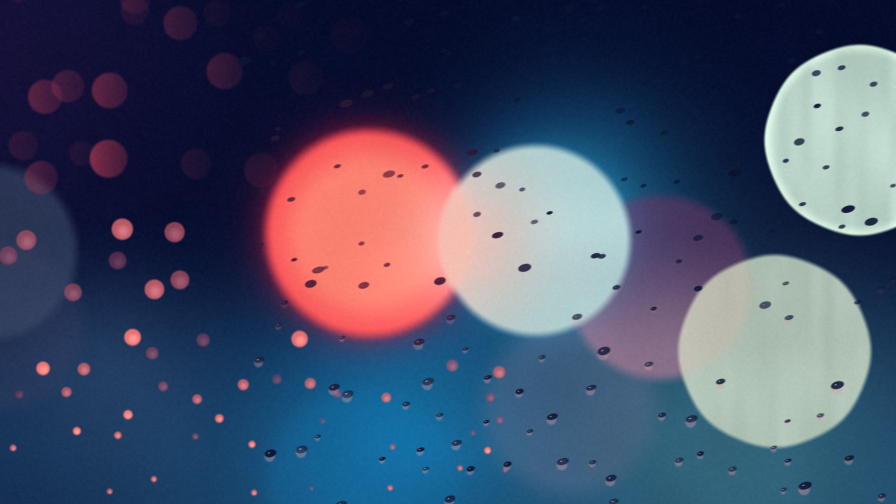
Give the GLSL for this background, as a WebGL 1 fragment shader.

```glsl
precision highp float;
uniform vec2 u_resolution;

vec2 hash2(vec2 p) {
  vec3 q = fract(p.xyx * vec3(0.1031, 0.1030, 0.0973));
  q += dot(q, q.yzx + 33.33);
  return fract((q.xx + q.yz) * q.zy);
}

float noise(vec2 p) {
  vec2 i = floor(p), f = fract(p);
  f = f * f * (3.0 - 2.0 * f);
  float low = mix(hash2(i).x, hash2(i + vec2(1, 0)).x, f.x);
  float high = mix(hash2(i + vec2(0, 1)).x, hash2(i + 1.0).x, f.x);
  return mix(low, high, f.y);
}

float glow(vec2 p, vec2 center, float size) {
  vec2 d = (p - center) / size;
  return exp(-dot(d, d));
}

float disc(vec2 d, float radius, float soft) {
  return 1.0 - smoothstep(radius - soft, radius + soft, length(d));
}

// Lens disc with a faintly eight-sided outline
float aperture(vec2 d, float radius, float soft) {
  return disc(d, radius * (1.0 + 0.006 * cos(8.0 * atan(d.y, d.x))), soft);
}

// Jittered grid: offset from the cell's point in xy, two random values in zw
vec4 scatter(vec2 p, float size, float margin, float seed) {
  vec2 id = floor(p / size + seed * 0.37);
  vec2 jitter = mix(vec2(margin), vec2(1.0 - margin), hash2(id + seed * 31.0));
  return vec4(p - (id + jitter - seed * 0.37) * size, hash2(id + seed * 57.0 + 9.0));
}

vec3 backdrop(vec2 p) {
  vec3 color = mix(vec3(0.02, 0.045, 0.17), vec3(0.10, 0.25, 0.40), 1.0 - smoothstep(0.05, 0.58, p.y));
  color += vec3(0.06, 0.02, 0.05) * glow(p, vec2(0.0, 0.9), 0.35);
  color = mix(color, vec3(0.07, 0.44, 0.65), 0.9 * glow(p, vec2(0.80, 0.14), 0.27));
  color = mix(color, vec3(0.10, 0.44, 0.60), 0.8 * glow(p, vec2(1.15, 0.58), 0.22));
  color = mix(color, vec3(0.22, 0.43, 0.50), 0.8 * glow(p, vec2(1.45, 0.10), 0.36));
  color = mix(color, vec3(0.22, 0.34, 0.48), 0.5 * glow(p, vec2(0.20, 0.24), 0.19));
  return mix(color, vec3(0.06, 0.13, 0.26), 0.5 * glow(p, vec2(0.0, 0.0), 0.3));
}

vec3 largeLights(vec3 color, vec2 p) {
  // Faint background discs
  color = mix(color, vec3(0.06, 0.46, 0.68), 0.25 * disc(p - vec2(0.72, 0.04), 0.19, 0.03));
  color = mix(color, vec3(0.40, 0.44, 0.56), 0.4 * disc(p - vec2(1.13, 0.19), 0.17, 0.035));
  color = mix(color, vec3(0.28, 0.35, 0.46), 0.5 * disc(p - vec2(-0.02, 0.50), 0.172, 0.015));
  color = mix(color, vec3(0.24, 0.25, 0.38), 0.3 * disc(p - vec2(0.0, 0.35), 0.165, 0.02));
  vec3 mauve = mix(vec3(0.66, 0.46, 0.56), vec3(0.34, 0.20, 0.36), smoothstep(0.28, 0.56, p.y));
  color = mix(color, mauve, 0.72 * disc(p - vec2(1.31, 0.43), 0.182, 0.016));

  // Red disc with a hot rim and halo
  vec2 d = p - vec2(0.732, 0.537);
  float r = length(d);
  float red = disc(d, 0.203, 0.016);
  color = mix(color, vec3(0.80, 0.12, 0.25), 0.85 * exp(-max(r - 0.190, 0.0) / 0.026));
  vec3 coral = mix(vec3(1.0, 0.51, 0.44), vec3(0.98, 0.35, 0.36), smoothstep(0.12, 0.2, r));
  coral = mix(coral, vec3(1.0, 0.63, 0.57), 0.9 * glow(p, vec2(0.91, 0.52), 0.12));
  color = mix(color, coral, red);

  // Cool white disc, warm where it meets the red one
  d = p - vec2(1.062, 0.523);
  float white = disc(d, 0.188, 0.011);
  vec3 cool = mix(vec3(0.71, 0.84, 0.84), vec3(0.98, 0.80, 0.75), glow(p, vec2(0.90, 0.52), 0.16));
  color += vec3(0.03, 0.09, 0.11) * exp(-max(length(d) - 0.188, 0.0) / 0.04);
  color = mix(color, cool, 0.95 * white);
  color = mix(color, vec3(0.98, 0.74, 0.69), 0.7 * red * white);

  // Pale discs on the right, with streaked glass
  float streak = noise(p * vec2(45.0, 7.0)) - 0.5;
  vec3 pale = vec3(0.71, 0.78, 0.72) + 0.05 * streak;
  pale = mix(pale, vec3(0.78, 0.74, 0.69), disc(p - vec2(1.31, 0.43), 0.182, 0.016) * 0.6);
  color = mix(color, pale, 0.95 * aperture(p - vec2(1.537, 0.303), 0.190, 0.006));
  d = p - vec2(1.706, 0.722);
  pale = mix(vec3(0.72, 0.82, 0.78), vec3(0.86, 0.96, 0.89), smoothstep(0.165, 0.19, length(d)));
  return mix(color, pale + 0.08 * streak, aperture(d, 0.188, 0.004));
}

vec3 redBokeh(vec3 color, vec2 p, float pixel) {
  for (int i = 0; i < 2; i++) {
    float seed = float(i) + 1.0;
    // Broad, dim spots above, each brighter on one side
    vec4 s = scatter(p, 0.14, 0.27, seed);
    vec2 c = p - s.xy;
    float shown = step(s.z, 0.42) * step(0.62, c.y) * (1.0 - smoothstep(0.1, 0.8, c.x));
    float spot = disc(s.xy, mix(0.025, 0.038, s.w), 0.004) * (0.8 - 9.0 * s.x);
    color = mix(color, vec3(0.68, 0.22, 0.32), shown * spot * mix(0.12, 0.75, s.w * s.w));

    // Smaller, brighter beads shrinking downward
    s = scatter(p, 0.095, 0.25, seed + 4.0);
    c = p - s.xy;
    shown = step(s.z, 0.36) * step(c.y, 0.56) * step(c.x, 0.52 + 0.5 * step(c.y, 0.33));
    float radius = mix(0.006, 0.023, smoothstep(0.05, 0.52, c.y)) * mix(0.75, 1.0, s.w);
    spot = disc(s.xy, radius, pixel + 0.001);
    vec3 tint = mix(vec3(0.62, 0.24, 0.36), vec3(0.98, 0.48, 0.46), s.w);
    tint += 0.15 * disc(s.xy - radius * vec2(0.1, -0.2), radius * 0.5, radius * 0.4);
    color = mix(color, tint, shown * spot * mix(0.4, 1.0, s.w));
  }
  return color;
}

vec3 waterDrops(vec3 color, vec2 p, float pixel) {
  for (int i = 0; i < 3; i++) {
    vec4 s = scatter(p, 0.10, 0.19, float(i) + 11.0);
    vec2 c = p - s.xy;
    float shown = step(s.z, 0.42) * step(0.56, c.x + 0.12 * s.w);
    float size = mix(0.006, 0.014, s.w * s.w);
    vec2 d = vec2(s.x + 0.2 * s.y, (s.y - 0.25 * s.x) * mix(1.5, 2.0, fract(s.w * 13.0)));
    float low = 1.0 - smoothstep(0.25, 0.5, c.y);
    // Refracted light under the dark body
    float rim = disc(s.xy + size * vec2(0.15, 0.55), size * 0.85, pixel + 0.001);
    color = mix(color, vec3(0.83, 0.60, 0.66), shown * rim * low * 0.4);
    float body = disc(d, size, pixel + 0.001);
    float strength = mix(0.6, 0.97, fract(s.w * 7.0));
    vec3 ink = mix(vec3(0.04, 0.08, 0.19), vec3(0.62, 0.16, 0.26), 0.8 * glow(c, vec2(0.74, 0.54), 0.22));
    color = mix(color, ink, shown * body * strength);
    float glint = disc(d - size * vec2(-0.25, 0.2), size * 0.2, pixel);
    color += 0.3 * shown * glint * low;
  }
  return color;
}

void main() {
  vec2 p = gl_FragCoord.xy / u_resolution.y;
  float pixel = 1.0 / u_resolution.y;
  vec3 color = largeLights(backdrop(p), p);
  color = redBokeh(color, p, pixel);
  color = waterDrops(color, p, pixel);
  // Fine grain and cloudy glass
  color *= 0.97 + 0.06 * noise(p * 9.0);
  color += 0.02 * (noise(p * 260.0) - 0.5);
  gl_FragColor = vec4(clamp(color, 0.0, 1.0), 1.0);
}
```
